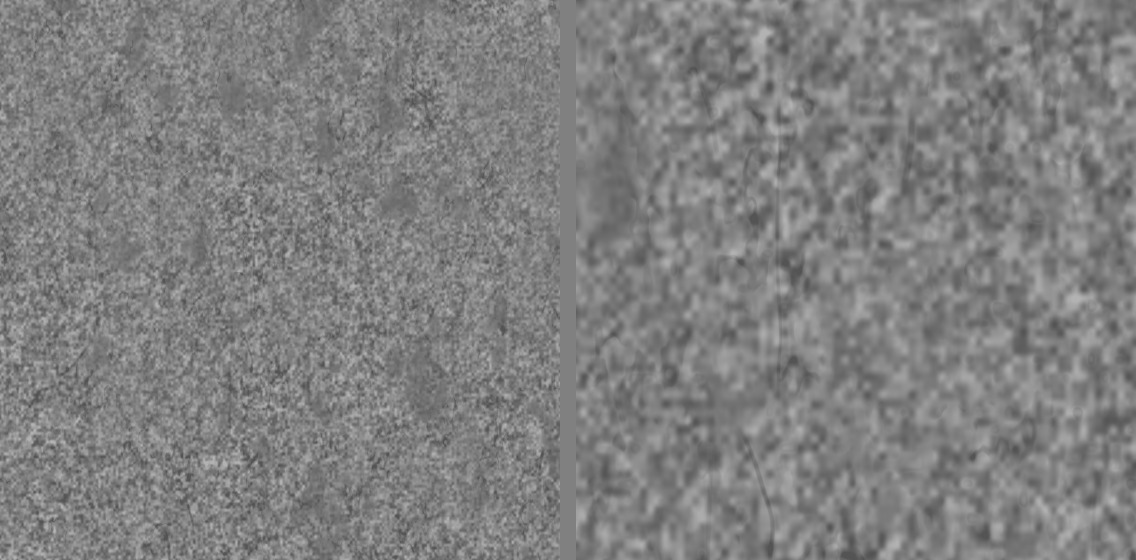
Left, the full canvas; right, a detail of the centre.
Write a WebGL 1 fragment shader that draws this texture.

```glsl
precision highp float;
// Weathered grey plaster: crisp grain, dark pits and stains, pale chips and scratches.
uniform vec2 u_resolution;

const float BASE_GREY = 0.512;
const vec2 GRAIN_SCALE = vec2(225.0, 190.0);
const float GRAIN_CONTRAST = 0.150;
const vec2 MOTTLE_SCALE = vec2(48.0, 36.0);
const float MOTTLE_CONTRAST = 0.045;
const vec2 STAIN_SCALE = vec2(17.0, 11.0);
const float STAIN_DEPTH = 0.065;
const float CHIP_LIGHT = 0.050;
const float PIT_DEPTH = 0.080;
const float CRACK_DEPTH = 0.075;
const float SCRATCH_DEPTH = 0.110;
const int SCRATCH_COUNT = 48;

float hash(vec2 p) {
  vec3 q = fract(vec3(p.xyx) * 0.1031);
  q += dot(q, q.yzx + 33.33);
  return fract((q.x + q.y) * q.z);
}

// Smooth value noise from -1 to 1.
float noise(vec2 p) {
  vec2 cell = floor(p);
  vec2 f = p - cell;
  f = f * f * (3.0 - 2.0 * f);
  float low = mix(hash(cell), hash(cell + vec2(1.0, 0.0)), f.x);
  float high = mix(hash(cell + vec2(0.0, 1.0)), hash(cell + 1.0), f.x);
  return 2.0 * mix(low, high, f.y) - 1.0;
}

float fbm(vec2 p) {
  float sum = 0.0;
  float weight = 0.6;
  for (int i = 0; i < 4; i++) {
    sum += weight * noise(p);
    p = mat2(1.6, 1.2, -1.2, 1.6) * p + 17.3;
    weight *= 0.55;
  }
  return sum;
}

// Short, slightly bent marks; every fourth one is a long upright hairline.
float scratches(vec2 uv, float pixel) {
  float mark = 0.0;
  for (int i = 0; i < SCRATCH_COUNT; i++) {
    float id = float(i) + 1.0;
    float upright = step(mod(id, 4.0), 0.5);
    vec2 d = uv - vec2(hash(vec2(id, 3.1)), hash(vec2(id, 8.7)));
    float angle = (hash(vec2(id, 15.3)) - 0.5) * mix(2.4, 0.05, upright);
    float halfLength = mix(0.018, 0.055, hash(vec2(id, 21.9))) + 0.07 * upright;
    float bend = (hash(vec2(id, 27.4)) - 0.5) * mix(7.0, 0.3, upright);
    vec2 q = vec2(cos(angle) * d.x - sin(angle) * d.y,
                  sin(angle) * d.x + cos(angle) * d.y);
    q.x += bend * q.y * q.y;
    float along = 1.0 - smoothstep(0.5, 1.0, abs(q.y) / halfLength);
    float width = mix(0.0014, 0.0034, hash(vec2(id, 34.6))) * (1.0 - 0.45 * upright);
    float across = 1.0 - smoothstep(width * 0.4, width + pixel, abs(q.x));
    float strength = mix(0.45, 1.0, hash(vec2(id, 41.2))) * (1.0 - 0.3 * upright);
    mark = max(mark, along * across * strength);
  }
  return mark;
}

void main() {
  vec2 uv = gl_FragCoord.xy / u_resolution.y;
  float pixel = 1.0 / u_resolution.y;
  vec2 warp = 0.003 * vec2(noise(uv * 45.0), noise(uv * 45.0 + 51.7));
  vec2 p = uv + warp;

  // The surface is rougher towards the lower left.
  float rough = 0.62 + 0.45 * fbm(uv * vec2(9.0, 6.0) + 4.2)
              + 0.30 * (0.55 - uv.y) + 0.14 * (0.5 - uv.x);
  rough = clamp(rough, 0.2, 1.15);

  // Grain on two turned grids, so that no lattice shows.
  vec2 turned = mat2(0.8, 0.6, -0.6, 0.8) * uv;
  float fine = noise(uv * GRAIN_SCALE);
  float medium = noise(turned * GRAIN_SCALE * 0.62 + 9.4);
  float grain = 0.72 * fine + 0.62 * medium;
  float mottle = fbm(p * MOTTLE_SCALE + 31.0);

  // Smooth dark stains with ragged rims.
  float stainField = fbm(p * STAIN_SCALE + 73.0) + 0.25 * mottle + 0.06 * grain;
  float stain = smoothstep(0.26, 0.58, stainField);

  // Pale chips.
  float chipField = fbm(uv * vec2(72.0, 48.0) + 112.0) + 0.12 * grain;
  float chip = smoothstep(0.20, 0.55, chipField) * rough * (1.0 - stain);

  // Small dark pits and broken crack pieces.
  float pitField = noise(uv * vec2(125.0, 95.0) + 260.0) + 0.35 * fine;
  float pit = smoothstep(0.50, 0.95, pitField) * (0.35 + 0.65 * rough);
  float ridge = abs(fbm(uv * vec2(40.0, 24.0) + 140.0));
  float crackGate = smoothstep(0.12, 0.42, fbm(uv * vec2(30.0, 22.0) + 160.0));
  float crack = (1.0 - smoothstep(0.04, 0.16, ridge)) * crackGate;

  // Faint upright streaks.
  float streak = noise(vec2(p.x * 80.0, uv.y * 5.0) + 200.0);

  float grey = BASE_GREY;
  grey += GRAIN_CONTRAST * grain * (0.45 + 0.70 * rough) * (1.0 - 0.60 * stain);
  grey += MOTTLE_CONTRAST * mottle * (0.5 + 0.5 * rough);
  grey += CHIP_LIGHT * chip + 0.012 * streak;
  grey -= STAIN_DEPTH * stain + CRACK_DEPTH * crack;
  grey -= PIT_DEPTH * pit * (1.0 - 0.5 * stain);
  float wear = 0.75 + 0.25 * noise(uv * 90.0 + 230.0);
  grey -= SCRATCH_DEPTH * scratches(uv + warp * 0.6, pixel) * wear;
  gl_FragColor = vec4(vec3(clamp(grey, 0.33, 0.70)), 1.0);
}
```
